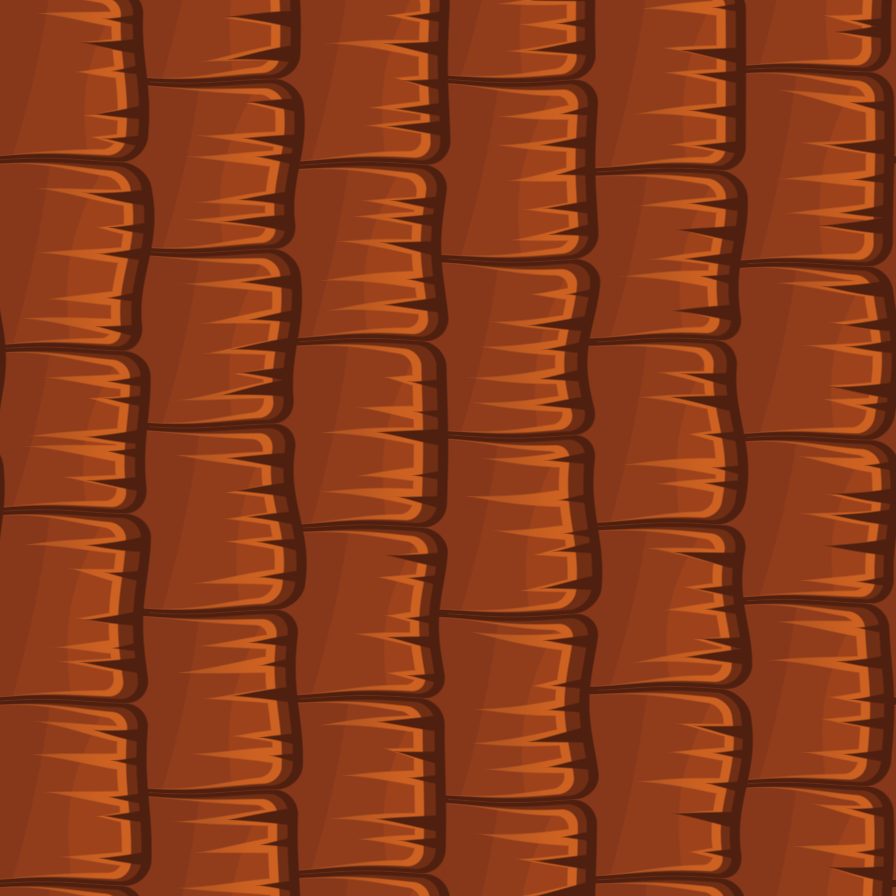
This pattern is drawn by a three.js fragment shader. Its source:

```glsl
// Hand-cut clay shingles: six staggered columns of five, each lapping the next column.
// Rounded-box distances give outline, side wall and lit rim; looped wedges add the
// splintered highlights and cracks. Hashes vary every tile and wrap at the borders.
varying vec2 vUv;

const float COLUMNS = 6.0;
const float ROWS = 5.0;
const float TILE_H = COLUMNS / ROWS;   // lengths below are in column widths
const float SEAM_JITTER = 0.13;
const float EDGE_WAVE = 0.045;
const float OUTLINE_W = 0.068;
const float SEAM_W = 0.028;
const float WALL_W = 0.085;
const float RIM_W = 0.062;
const float CORNER = 0.17;
const float SOFT = 0.008;
const int SPLINTERS = 5;

const vec3 OUTLINE = vec3(0.31, 0.125, 0.06);
const vec3 WALL = vec3(0.44, 0.18, 0.08);
const vec3 FACE_DARK = vec3(0.53, 0.22, 0.105);
const vec3 FACE_MID = vec3(0.57, 0.24, 0.11);
const vec3 FACE_LIGHT = vec3(0.62, 0.26, 0.11);
const vec3 RIM_DIM = vec3(0.72, 0.34, 0.13);
const vec3 RIM_LIT = vec3(0.80, 0.38, 0.13);

float hash(vec2 cell, float salt) {
  cell = mod(cell, vec2(COLUMNS, ROWS));
  return fract(sin(dot(cell, vec2(12.71, 31.17)) + salt * 7.31) * 4375.85);
}

float cover(float d) { return 1.0 - smoothstep(-SOFT, SOFT, d); }

// Height of the seam below a tile; odd columns sit half a tile higher.
float seam(vec2 cell) {
  float stagger = mix(0.1, 0.58, mod(cell.x, 2.0));
  return (cell.y + stagger + SEAM_JITTER * (hash(cell, 1.0) - 0.5)) * TILE_H;
}

// Box open to the left, with rounded right corners.
float openBox(vec2 p, float right, float lo, float hi, float r) {
  vec2 q = vec2(p.x - right, abs(p.y - 0.5 * (lo + hi)) - 0.5 * (hi - lo)) + r;
  return length(max(q, 0.0)) + min(max(q.x, q.y), 0.0) - r;
}

// Wedge whose point lies to the left of its base.
float wedge(vec2 p, float base, float len, float halfH) {
  float grow = (p.x - base + len) / len;
  return abs(p.y) - halfH * min(grow, 1.15);
}

// One column of shingles: colour, and coverage in alpha.
vec4 shingles(vec2 p, float column) {
  p.x -= column;
  p.y += 0.014 * sin(p.x * 5.0 + 6.28 * hash(vec2(column, 0.0), 2.0));

  // Find the tile between its two uneven seams.
  vec2 cell = vec2(column, floor(p.y / TILE_H - mix(0.1, 0.58, mod(column, 2.0))));
  if (p.y < seam(cell)) cell.y -= 1.0;
  else if (p.y >= seam(cell + vec2(0.0, 1.0))) cell.y += 1.0;
  float lo = seam(cell);
  float hi = seam(cell + vec2(0.0, 1.0));
  float t = (p.y - lo) / (hi - lo);

  // Wavy right edge, then nested insets.
  float wave = EDGE_WAVE * hash(cell, 3.0) * sin(6.28 * (t + hash(cell, 4.0)));
  float right = 0.99 + wave + 0.04 * (hash(cell, 5.0) - 0.5);
  float taper = smoothstep(0.0, 0.9, p.x);
  float outer = openBox(p, right, lo, hi, CORNER);
  float wall = openBox(p, right - OUTLINE_W, lo + SEAM_W, hi - SEAM_W, CORNER * 0.8);
  float faceR = right - OUTLINE_W - WALL_W * mix(0.7, 1.2, hash(cell, 6.0));
  float faceLo = lo + SEAM_W + 0.015 * taper;
  float faceHi = hi - SEAM_W - 0.035 * taper;
  float face = openBox(p, faceR, faceLo, faceHi, CORNER * 0.65);
  float rim = 0.045 * taper;
  float inner = openBox(p, faceR - RIM_W, faceLo + rim, faceHi - rim, CORNER * 0.5);

  // Lit splinters, each with a dark crack biting in from the edge.
  float splinter = 1.0;
  float crack = 1.0;
  for (int k = 0; k < SPLINTERS; k++) {
    float s = float(k) * 5.0 + 10.0;
    float size = hash(cell, s);
    float y = (float(k) + 0.5 + 0.65 * (hash(cell, s + 1.0) - 0.5)) / float(SPLINTERS);
    vec2 q = p - vec2(0.0, mix(faceLo + 0.05, faceHi - 0.05, y));
    q.y += (hash(cell, s + 2.0) - 0.5) * 0.16 * (p.x - faceR);
    splinter = min(splinter, wedge(q, faceR, mix(0.2, 0.66, size), mix(0.045, 0.062, size)));
    float bite = hash(cell, s + 3.0);
    q.y -= 0.024 * (hash(cell, s + 4.0) - 0.5);
    crack = min(crack, wedge(q, right - OUTLINE_W, mix(0.13, 0.4, bite), mix(0.025, 0.055, bite)));
  }

  // Slanted flat shading across the face.
  float darkSide = p.x - 0.08 - 0.26 * t * (1.4 - 0.4 * t);
  float lightSide = p.x - 0.46 - 0.24 * t + 0.12 * sin(3.14 * t) - 0.15 * hash(cell, 7.0);
  vec3 shade = mix(FACE_MID, FACE_DARK, cover(darkSide));
  shade = mix(FACE_LIGHT, shade, cover(lightSide));

  vec3 color = mix(OUTLINE, WALL, cover(wall));
  color = mix(color, mix(RIM_DIM, RIM_LIT, smoothstep(0.3, 0.75, p.x)), cover(face));
  color = mix(color, shade, cover(max(inner, -splinter)));
  color = mix(color, OUTLINE, cover(crack));
  return vec4(color, cover(outer));
}

void main() {
  vec2 p = vUv * COLUMNS;
  vec3 color = OUTLINE;
  // Paint right to left so each column laps over its right neighbour.
  for (int i = 0; i < 3; i++) {
    vec4 layer = shingles(p, floor(p.x) + 1.0 - float(i));
    color = mix(color, layer.rgb, layer.a);
  }
  gl_FragColor = vec4(color, 1.0);
}
```
